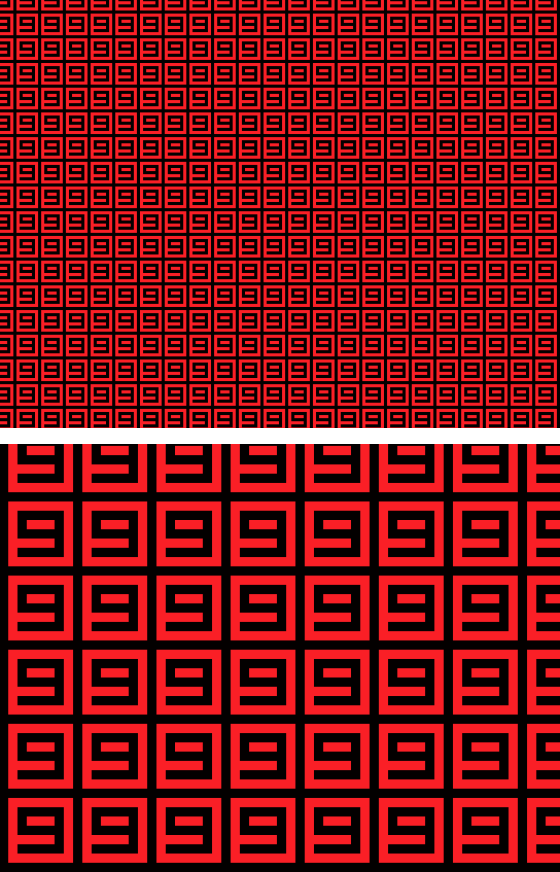
Top: the whole. Bottom: its middle third, enlarged.
Write a Shadertoy shader that draws this pattern.

```glsl
// Red square fret tiles on near-black, each cut by a looped key channel.
// Every tile sits on an 8 x 8 unit cell; exact pixel coverage of a few
// nested rectangles is added and subtracted, so edges stay smooth.

// Share of a pixel, w units wide and centred at p, inside the box lo..hi.
float boxCoverage(vec2 p, vec2 lo, vec2 hi, float w)
{
    vec2 overlap = clamp(p + 0.5 * w, lo, hi) - clamp(p - 0.5 * w, lo, hi);
    return overlap.x * overlap.y / (w * w);
}

// Tile of 7 x 7 units with lines one unit wide; y runs downward.
float fretTile(vec2 p, float w)
{
    float red = boxCoverage(p, vec2(0.0), vec2(7.0), w);
    red -= boxCoverage(p, vec2(1.0), vec2(6.0), w);            // inner square
    red += boxCoverage(p, vec2(2.0, 2.0), vec2(5.0, 3.0), w);  // floating bar
    red += boxCoverage(p, vec2(1.0, 4.0), vec2(5.0, 5.0), w);  // bar from the frame
    return red;
}

void mainImage(out vec4 fragColor, in vec2 fragCoord)
{
    // Canvas width spans 22 2/3 cells, measured from the upper left.
    float unitsPerPixel = 8.0 * (68.0 / 3.0) / iResolution.x;
    vec2 units = vec2(fragCoord.x, iResolution.y - fragCoord.y) * unitsPerPixel;

    // Half a gap on each side keeps tile edges clear of the cell seam.
    vec2 firstTile = 8.0 * vec2(2.0 / 3.0, 0.55);
    vec2 cell = mod(units - firstTile + 0.5, 8.0) - 0.5;

    float red = fretTile(cell, unitsPerPixel);
    vec3 colour = mix(vec3(0.01, 0.0, 0.0), vec3(0.98, 0.12, 0.15), red);
    fragColor = vec4(colour, 1.0);
}
```
